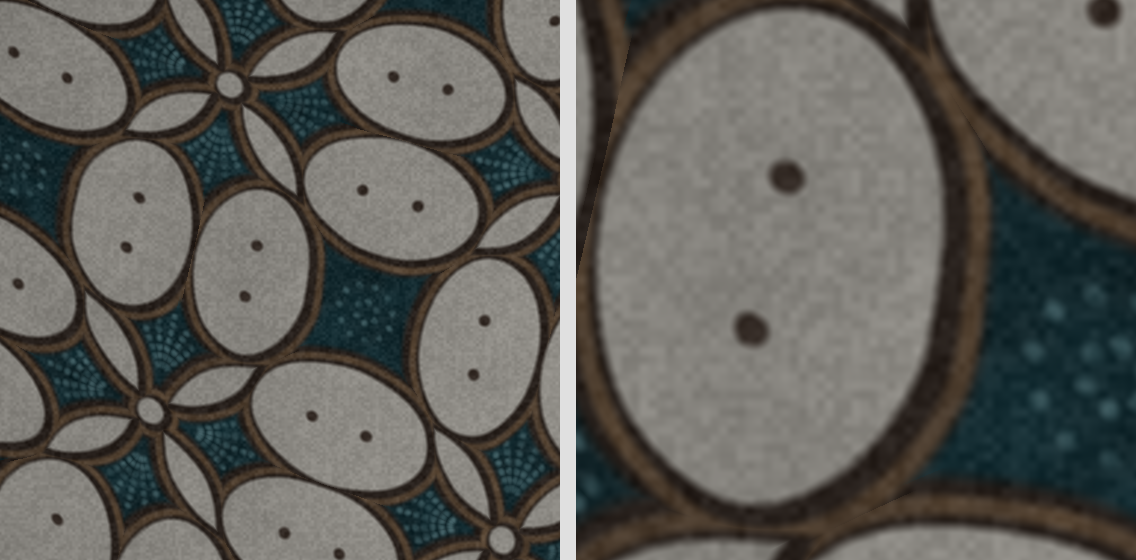
Left: the whole. Right: its middle third, enlarged.
Reproduce this pattern procedurally as a Shadertoy shader.

```glsl
// Slanted wax-resist cloth: paired ovals, four-petal flowers and dotted teal fields.
#define OVAL_OFFSET 0.17
#define OVAL_RADII vec2(0.161, 0.243)
#define OVAL_JITTER 0.012
#define PETAL_SIZE vec2(0.137, 0.042)
#define PETAL_DISTANCE 0.205
#define HUB_RADIUS 0.036
#define SOFT 0.007
#define PALE vec3(0.535, 0.525, 0.502)
#define TEAL vec3(0.075, 0.158, 0.178)
#define DARK vec3(0.150, 0.122, 0.105)
#define TAN vec3(0.345, 0.275, 0.205)
#define DOT_BLUE vec3(0.270, 0.385, 0.405)

float hash(vec2 p) {
    return fract(sin(dot(p, vec2(127.1, 311.7))) * 43758.5453);
}

float noise(vec2 p) {
    vec2 i = floor(p), f = fract(p);
    f = f * f * (3.0 - 2.0 * f);
    return mix(mix(hash(i), hash(i + vec2(1, 0)), f.x),
               mix(hash(i + vec2(0, 1)), hash(i + vec2(1, 1)), f.x), f.y);
}

float cover(float d) {
    return 1.0 - smoothstep(-SOFT, SOFT, d);
}

// Solves the bent, sheared cloth mapping for lattice coordinates.
vec2 clothCoords(vec2 uv) {
    vec2 c = vec2(0.0);
    for (int i = 0; i < 6; i++) {
        c.x = (uv.x - 0.341 + 0.142 * c.y) / 0.625;
        c.y = (uv.y - 0.443 - 0.26 * c.x + 0.0586 * c.x * c.x) / (0.583 + 0.0586 * c.x);
    }
    return c + vec2(0.0, 0.5);
}

// Position relative to the nearest oval, major axis along y; z holds its random size.
vec3 ovalLocal(vec2 p) {
    vec2 cell = round(p), f = p - cell;
    vec2 side = 2.0 * step(0.0, f) - 1.0;
    bool upright = abs(f.y) > abs(f.x);
    vec2 center = side * (upright ? vec2(OVAL_OFFSET, 0.5) : vec2(0.5, OVAL_OFFSET));
    vec2 id = round((cell + center) * 6.0);
    vec2 shift = (vec2(hash(id), hash(id + 7.3)) - 0.5) * OVAL_JITTER;
    vec2 local = f - center - shift;
    return vec3(upright ? local : local.yx, (hash(id + 3.7) - 0.5) * OVAL_JITTER);
}

float ovalDistance(vec3 oval) {
    vec2 radii = OVAL_RADII + oval.z;
    float k = length(oval.xy / radii);
    return k * (k - 1.0) / max(length(oval.xy / (radii * radii)), 0.001);
}

// Pale shapes: oval, lens petal on the diagonal, round flower hub.
float paleDistance(vec2 p) {
    vec2 s = abs(p - round(p));
    vec2 t = vec2(s.x + s.y, abs(s.y - s.x)) * 0.7071;
    t.x -= PETAL_DISTANCE;
    float bend = dot(PETAL_SIZE, PETAL_SIZE) / (2.0 * PETAL_SIZE.y);
    float petal = length(t + vec2(0.0, bend - PETAL_SIZE.y)) - bend;
    float hub = length(s) - HUB_RADIUS;
    return min(ovalDistance(ovalLocal(p)), min(petal, hub));
}

float dotRing(vec2 p, float radius, float count) {
    float sector = 6.28318 / count;
    float a = (fract(atan(p.y, p.x) / sector) - 0.5) * sector;
    return length(length(p) * vec2(cos(a), sin(a)) - vec2(radius, 0.0));
}

// Fans of dots beside each flower and rosettes between four ovals.
float dotDistance(vec2 p) {
    vec2 g = fract(p) - 0.5;
    float d = min(dotRing(g, 0.077, 11.0), dotRing(g, 0.03, 6.0));
    vec2 s = abs(p - round(p));
    vec2 v = vec2(min(s.x, s.y), max(s.x, s.y) - 0.12);
    for (int i = 0; i < 3; i++) {
        float a = 0.29 * float(i);
        vec2 ray = vec2(sin(a), cos(a));
        float along = clamp(round(dot(v, ray) / 0.024), 1.0, 7.0 - float(i)) * 0.024;
        d = min(d, length(v - ray * along));
    }
    return d - 0.0085;
}

void mainImage(out vec4 fragColor, in vec2 fragCoord) {
    vec2 uv = fragCoord / iResolution.xy;
    uv.y = 1.0 - uv.y;
    vec2 p = clothCoords(uv);
    p += 0.008 * (vec2(noise(uv * 14.0), noise(uv * 14.0 + 40.0)) - 0.5);
    float pale = paleDistance(p);
    float tint = paleDistance(p - vec2(0.009, 0.003));
    float wear = noise(uv * 45.0);

    // Dyed field and its worn dots
    vec3 color = TEAL * (0.82 + 0.36 * noise(uv * 30.0));
    color = mix(color, DOT_BLUE, cover(dotDistance(p)) * (0.35 + 0.6 * wear) * smoothstep(0.03, 0.05, pale));

    // Dark outline with a slightly shifted tan line
    color = mix(color, DARK, 1.0 - smoothstep(0.035, 0.058, pale));
    color = mix(color, TAN, cover(abs(tint - 0.025) - 0.009) * (0.65 + 0.35 * wear));

    // Pale cloth and paired brown spots
    float blotch = noise(uv * 9.0) + 0.5 * noise(uv * 28.0) - 0.75;
    color = mix(color, PALE * (1.0 + 0.07 * blotch), cover(pale));
    vec2 spot = ovalLocal(p).xy;
    float spotDistance = length(vec2(spot.x, abs(spot.y) - 0.078));
    color = mix(color, DARK * 1.25, 1.0 - smoothstep(0.009, 0.022, spotDistance));

    // Uneven light and fine grain
    color *= 0.95 + 0.07 * uv.x + 0.03 * uv.y;
    color += 0.07 * (noise(uv * 190.0) - 0.5) + 0.03 * (noise(uv * 95.0 + 9.0) - 0.5);
    fragColor = vec4(clamp(color, 0.0, 1.0), 1.0);
}
```
